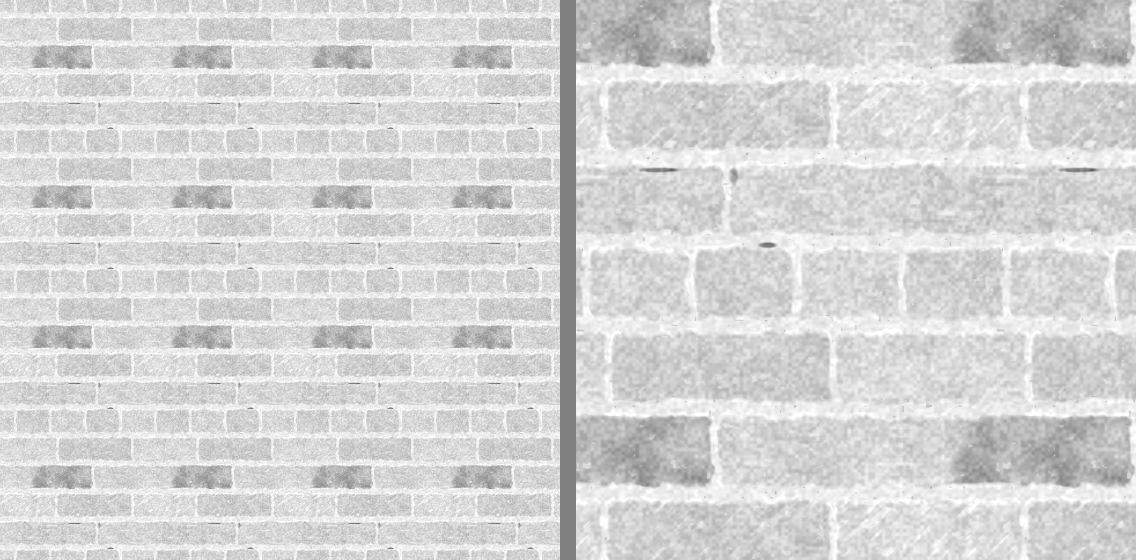
Left: the whole. Right: its middle third, enlarged.
A three.js fragment shader for this texture map:

```glsl
// Whitewashed brick wall: a tile of five courses, repeated four times each way.
// Each course is cut into rounded bricks whose crisp edges are warped by wrapping
// noise; bright rims, a slight relief, mottling, streaks and pits add the wear.
#define REPEATS 4.0
#define COURSES 5.0
#define COURSE_SHIFT 0.53
#define BED_JOINT 0.10
#define HEAD_JOINT 0.045
#define CORNER 0.08
#define EDGE_SOFT 0.024
#define EDGE_WARP 0.13
#define MOTTLE 0.13
#define GRAIN 0.14
#define RELIEF 0.10
#define MORTAR_TONE 0.925

varying vec2 vUv;

float hash(vec2 p) {
  vec3 q = fract(p.xyx * 0.1031);
  q += dot(q, q.yzx + 33.33);
  return fract((q.x + q.y) * q.z);
}

// Value noise that wraps once per tile; cells must be whole numbers.
float noise(vec2 t, vec2 cells) {
  vec2 i = floor(t * cells) + 0.5, f = fract(t * cells);
  f = f * f * (3.0 - 2.0 * f);
  vec2 a = mod(i, cells) + cells, b = mod(i + 1.0, cells) + cells;
  return mix(mix(hash(a), hash(vec2(b.x, a.y)), f.x),
             mix(hash(vec2(a.x, b.y)), hash(b), f.x), f.y);
}

float cloud(vec2 t, vec2 cells) {
  return 0.5 * noise(t, cells) + 0.3 * noise(t, cells * 2.0) + 0.2 * noise(t, cells * 4.0);
}

// Per course: first joint, first brick length, tones of the two bricks.
vec4 courseLayout(float course) {
  if (course < 0.5) return vec4(2.03, 2.70, 0.805, 0.845);
  if (course < 1.5) return vec4(1.00, 2.33, 0.695, 0.840);
  if (course < 2.5) return vec4(2.00, 2.72, 0.800, 0.850);
  if (course < 3.5) return vec4(0.76, 2.70, 0.820, 0.845);
  return vec4(0.53, 1.25, 0.810, 0.840);
}

// Returns signed distance to the brick edge (negative inside), tone and course.
vec3 brickAt(vec2 t) {
  vec2 warp = vec2(cloud(t, vec2(22.0)), cloud(t, vec2(25.0))) - 0.5;
  vec2 p = t * COURSES + warp * EDGE_WARP;
  float y = p.y - COURSE_SHIFT;
  float course = mod(floor(y), COURSES);
  vec4 plan = courseLayout(course);
  float span = course > 3.5 ? 0.5 * COURSES : COURSES;
  float u = mod(p.x - plan.x, span);
  float second = step(plan.y, u);
  float left = u - second * plan.y;
  float right = mix(plan.y, span, second) - u;
  float tone = mix(plan.z, plan.w, second);
  // The dark brick fades in from its left end.
  if (course == 1.0) tone = mix(plan.w, tone, smoothstep(0.0, 0.45, left + 3.0 * warp.y * 0.3));
  // The first joint of courses 1 and 3 is nearly filled in.
  float worn = (course == 1.0 || course == 3.0) ? 0.05 : 0.0;
  left += worn * (1.0 - second);
  right += worn * second;
  vec2 inset = vec2(min(left, right) - HEAD_JOINT,
                    0.5 - abs(fract(y) - 0.5) - BED_JOINT);
  float edge = length(max(CORNER - inset, 0.0)) - CORNER;
  return vec3(edge, tone, course);
}

float coverage(float edge) {
  return 1.0 - smoothstep(-EDGE_SOFT, EDGE_SOFT, edge);
}

float surfaceHeight(vec2 t) {
  return 0.8 * coverage(brickAt(t).x) + 0.6 * noise(t, vec2(83.0)) + 0.5 * noise(t, vec2(41.0));
}

// Soft dark slit, with centre and half size in tile units.
float slit(vec2 t, vec2 centre, vec2 halfSize) {
  vec2 d = (fract(t - centre + 0.5) - 0.5) / halfSize;
  return 1.0 - smoothstep(0.5, 1.3, length(d));
}

void main() {
  vec2 t = vec2(vUv.x, 1.0 - vUv.y) * REPEATS;
  vec3 brick = brickAt(t);
  float course = brick.z;
  float fine = noise(t, vec2(121.0, 119.0)) - 0.5;

  // Brick face: blotches, grain, and small flecks of leftover whitewash.
  float mottle = cloud(t, vec2(16.0, 19.0)) - 0.5;
  float face = brick.y + mottle * MOTTLE * (1.0 + 12.0 * max(0.8 - brick.y, 0.0));
  face += fine * GRAIN;
  float fleck = smoothstep(0.70, 0.80, cloud(t, vec2(37.0, 43.0)));
  face = mix(face, MORTAR_TONE, 0.6 * fleck);

  // Short broken scratches in course 2, level streaks in courses 1 and 3.
  float scratch = smoothstep(0.72, 0.9, noise(t + vec2(t.y, 0.0), vec2(67.0, 31.0)));
  if (course == 2.0) face += 0.08 * scratch;
  float streak = noise(t, vec2(9.0, 57.0));
  if ((course == 1.0 || course == 3.0) && brick.y > 0.8)
    face += 0.06 * smoothstep(0.72, 0.9, streak) - 0.05 * smoothstep(0.2, 0.06, streak);

  // Mortar: pale and grainy, with a few pits and a broken bright rim by each brick.
  float mortar = MORTAR_TONE + 0.05 * (noise(t, vec2(47.0)) - 0.5) + 0.09 * fine;
  mortar -= 0.15 * smoothstep(0.88, 0.98, noise(t, vec2(89.0, 83.0)));
  float rim = 1.0 - smoothstep(0.008, 0.035, abs(brick.x - 0.018));
  rim *= smoothstep(0.3, 0.6, noise(t, vec2(33.0)));

  // Light from above, then the open cracks.
  float tone = mix(mortar, face, coverage(brick.x)) + 0.06 * rim;
  tone += RELIEF * (surfaceHeight(t) - surfaceHeight(t - vec2(0.003, 0.006)));
  float cracks = slit(t, vec2(0.53, 0.738), vec2(0.045, 0.006))
               + slit(t, vec2(0.708, 0.752), vec2(0.012, 0.018)) * 0.6
               + slit(t, vec2(0.79, 0.917), vec2(0.022, 0.007));
  tone -= 0.42 * cracks * (0.6 + 0.8 * noise(t, vec2(53.0)));
  gl_FragColor = vec4(vec3(clamp(tone, 0.0, 1.0)), 1.0);
}
```
